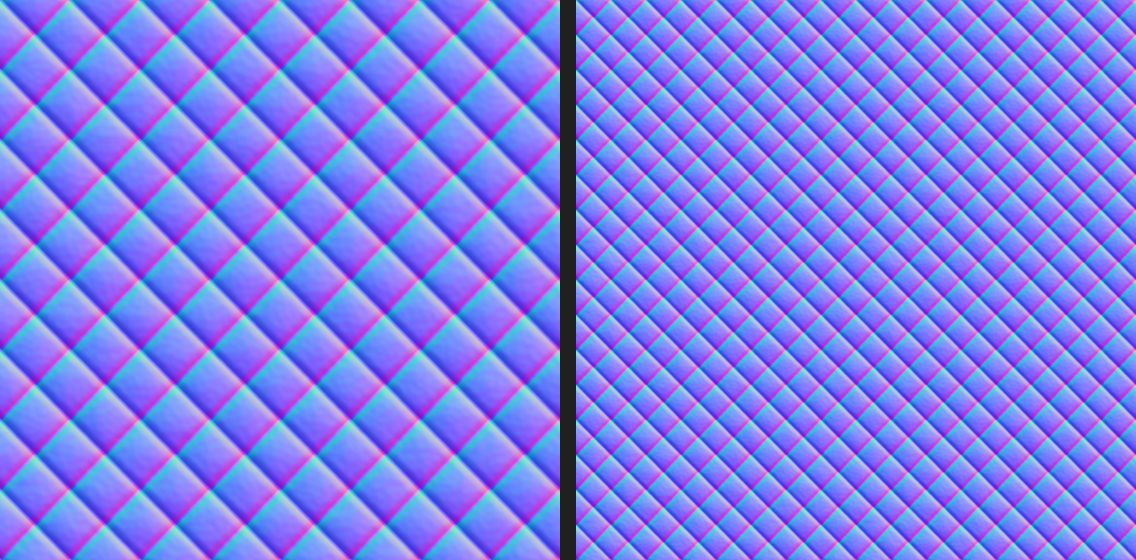
Left, the tile; right, the same tile 2 across and 2 down.
This texture map is drawn by a WebGL 1 fragment shader. Its source:

```glsl
precision highp float;
// Tangent-space normal map of quilted padding: pillowed diamonds between
// diagonal seams. Slopes of the two diagonal profiles are summed, roughened
// by wrapping gradient noise, and packed as a unit normal into RGB.

uniform vec2 u_resolution;

const float REPEATS = 8.0;        // diamonds across and down
const float PILLOW_SLOPE = 0.43;  // gentle bulge over each diamond
const float EDGE_SLOPE = 0.72;    // extra steepness beside a seam
const float EDGE_START = 0.57;    // 0 is the diamond's middle, 1 is the seam
const float EDGE_FULL = 0.96;
const float SEAM_WIDTH = 0.10;    // flat valley in the same units
const float GRAIN_CELLS = 72.0;   // fine surface grain, cells per canvas
const float GRAIN_SLOPE = 0.045;
const float CREASE_CELLS = 20.0;  // broad unevenness between diamonds
const float CREASE_SLOPE = 0.05;
const float NOISE_STEP = 0.15;    // finite difference, in noise cells

vec2 hashGradient(vec2 cell, float period) {
  cell = mod(cell, period);
  float h = fract(sin(dot(cell, vec2(127.1, 311.7))) * 43758.5);
  return vec2(cos(6.2832 * h), sin(6.2832 * h));
}

// Gradient noise that wraps after a whole number of cells
float wrapNoise(vec2 p, float period) {
  vec2 i = floor(p);
  vec2 f = p - i;
  vec2 w = f * f * f * (f * (f * 6.0 - 15.0) + 10.0);
  vec2 e = vec2(1.0, 0.0);
  float a = dot(hashGradient(i, period), f);
  float b = dot(hashGradient(i + e.xy, period), f - e.xy);
  float c = dot(hashGradient(i + e.yx, period), f - e.yx);
  float d = dot(hashGradient(i + e.xx, period), f - e.xx);
  return mix(mix(a, b, w.x), mix(c, d, w.x), w.y);
}

vec2 noiseSlope(vec2 uv, float cells) {
  vec2 p = uv * cells;
  vec2 e = vec2(NOISE_STEP, 0.0);
  return vec2(wrapNoise(p + e.xy, cells) - wrapNoise(p - e.xy, cells),
              wrapNoise(p + e.yx, cells) - wrapNoise(p - e.yx, cells))
         / (2.0 * NOISE_STEP);
}

// Outward tilt across a diamond, t running from seam to seam as -1..1
float quiltSlope(float t, float pixel) {
  float r = abs(t);
  float edge = smoothstep(EDGE_START, EDGE_FULL, r);
  float valley = 1.0 - smoothstep(1.0 - max(SEAM_WIDTH, 2.0 * pixel), 1.0, r);
  return sign(t) * (PILLOW_SLOPE * r + EDGE_SLOPE * edge) * valley;
}

void main() {
  vec2 uv = gl_FragCoord.xy / u_resolution;
  float pixel = 2.83 * REPEATS / min(u_resolution.x, u_resolution.y);

  // Diagonal coordinates: rising and falling directions
  vec2 diagonal = REPEATS * vec2(uv.x + uv.y, uv.x - uv.y);
  vec2 t = 2.0 * fract(diagonal) - 1.0;
  float rise = quiltSlope(t.x, pixel);
  float fall = quiltSlope(t.y, pixel);
  vec2 slope = vec2(rise + fall, rise - fall) * 0.7071;

  // Surface wear
  slope += GRAIN_SLOPE * noiseSlope(uv, GRAIN_CELLS);
  slope += CREASE_SLOPE * noiseSlope(uv, CREASE_CELLS);

  vec3 normal = normalize(vec3(slope, 1.0));
  gl_FragColor = vec4(normal * 0.5 + 0.5, 1.0);
}
```
